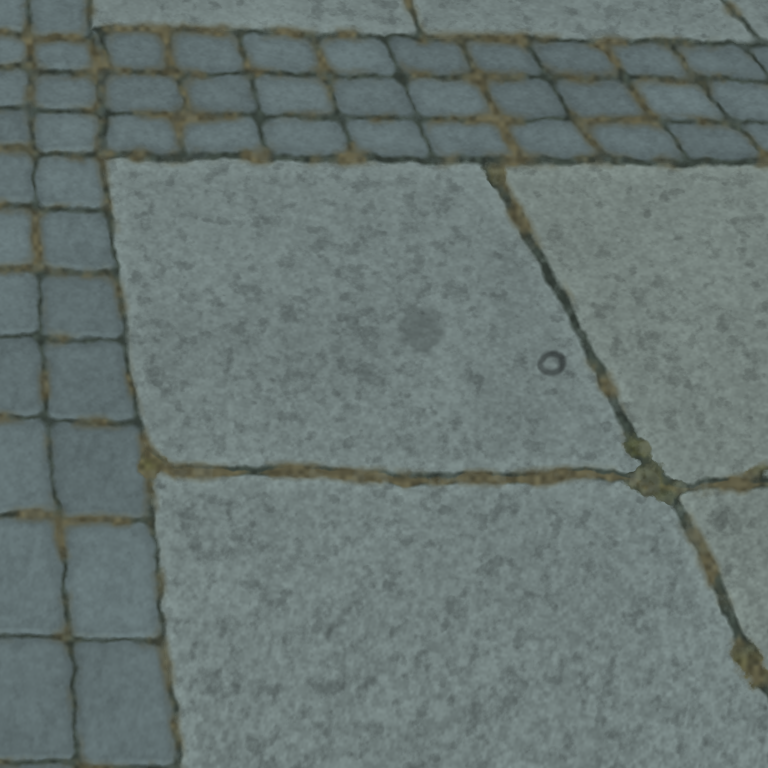
This texture is drawn by a WebGL 2 fragment shader. Its source:

```glsl
#version 300 es
precision highp float;
uniform vec2 u_resolution;
out vec4 outColor;

const vec3 SLAB = vec3(0.438, 0.489, 0.483);
const vec3 COBBLE = vec3(0.372, 0.428, 0.434);
const vec3 GAP = vec3(0.225, 0.262, 0.238);
const vec3 SOIL = vec3(0.355, 0.345, 0.265);
const vec3 MOSS = vec3(0.335, 0.350, 0.210);
const float GRAIN = 0.30;
const float WOBBLE = 0.011;
const float ROUNDING = 0.014;
const float STRIP_TOP = 0.961;
const float STRIP_BOTTOM = 0.796;
// Joint paths as (along, across) knots
const vec2 CURB[8] = vec2[8](vec2(0, 0.235), vec2(0.167, 0.215), vec2(0.297, 0.2), vec2(0.395, 0.193),
    vec2(0.505, 0.169), vec2(0.635, 0.154), vec2(0.753, 0.138), vec2(1, 0.117));
const vec2 MIDDLE[8] = vec2[8](vec2(0, 0.102), vec2(0.141, 0.094), vec2(0.271, 0.083), vec2(0.427, 0.065),
    vec2(0.557, 0.053), vec2(0.7, 0.047), vec2(0.805, 0.043), vec2(1, 0.036));
const vec2 DIAGONAL[8] = vec2[8](vec2(0, 1.05), vec2(0.154, 0.97), vec2(0.245, 0.931), vec2(0.336, 0.885),
    vec2(0.408, 0.833), vec2(0.557, 0.762), vec2(0.724, 0.67), vec2(0.785, 0.638));
const vec2 CROSS[8] = vec2[8](vec2(0.189, 0.414), vec2(0.228, 0.388), vec2(0.39, 0.391), vec2(0.52, 0.379),
    vec2(0.677, 0.382), vec2(0.781, 0.385), vec2(0.885, 0.369), vec2(1, 0.375));
const float ROWS[11] = float[11](0.954, 0.909, 0.857, 0.802, 0.729, 0.648, 0.56, 0.453, 0.326, 0.169, 0.004);
// Moss patches: centre and radius
const vec3 PATCHES[6] = vec3[6](vec3(0.85, 0.372, 0.05), vec3(0.973, 0.135, 0.045), vec3(1, 0.39, 0.035),
    vec3(0.195, 0.393, 0.024), vec3(0.642, 0.772, 0.022), vec3(0.83, 0.415, 0.035));

float hash(vec2 p) {
    vec3 q = fract(p.xyx * 0.1031);
    q += dot(q, q.yzx + 33.33);
    return fract((q.x + q.y) * q.z);
}
float noise(vec2 p) {
    vec2 i = floor(p), f = fract(p);
    f = f * f * (3.0 - 2.0 * f);
    return mix(mix(hash(i), hash(i + vec2(1, 0)), f.x),
               mix(hash(i + vec2(0, 1)), hash(i + 1.0), f.x), f.y);
}
float fbm(vec2 p) {
    float sum = 0.0, amp = 0.533;
    for (int i = 0; i < 4; i++, amp *= 0.5, p = p * 2.03 + 17.7) sum += amp * noise(p);
    return sum;
}
float follow(vec2 knots[8], float t) {
    float v = knots[0].y;
    for (int i = 1; i < 8; i++)
        v = mix(v, knots[i].y, clamp((t - knots[i - 1].x) / (knots[i].x - knots[i - 1].x), 0.0, 1.0));
    return v;
}
float smoothMin(float a, float b) {
    float h = max(ROUNDING - abs(a - b), 0.0) / ROUNDING;
    return min(a, b) - h * h * ROUNDING * 0.25;
}

void main() {
    vec2 p = gl_FragCoord.xy / u_resolution;
    vec2 q = p + WOBBLE * (vec2(fbm(p * 38.0), fbm(p * 38.0 + 91.0)) - 0.5);
    // Regions and distance to the nearest joint
    float curb = q.x - follow(CURB, q.y);
    float top = q.y - STRIP_TOP - 0.002 + 0.025 * (q.x - 0.13);
    float v = q.y + 0.012 * (q.x - 0.13), bottom = v - STRIP_BOTTOM;
    float border = abs(curb), side, width = 0.0032, lip = 0.0, soilBias = 0.0;
    vec2 cell = vec2(0);
    bool cobble = curb < 0.0 || (top < 0.0 && bottom > 0.0);
    if (curb < 0.0) {
        float mid = q.x - follow(MIDDLE, q.y), y = q.y + (mid < 0.0 ? -0.003 : 0.003), rowGap = 1.0;
        for (int i = 0; i < 11; i++) {
            float rise = y - ROWS[i];
            rowGap = min(rowGap, abs(rise));
            cell.y += step(rise, 0.0);
            lip += smoothstep(0.002, 0.006, rise) * smoothstep(0.014, 0.007, rise);
        }
        cell.x = step(0.0, mid);
        side = smoothMin(abs(mid), rowGap);
    } else if (cobble) {
        float t = (STRIP_TOP - v) / 0.055, stepX = 0.092 + 0.0055 * t;
        float k = (q.x - 0.130 - 0.003 * t) / stepX;
        k += 0.12 * (hash(vec2(floor(k + 0.5), floor(t))) - 0.5);
        cell = floor(vec2(k + 20.0, t));
        float rowGap = t < 0.5 ? 1.0 : abs(t - floor(t + 0.5)) * 0.055;
        side = smoothMin(abs(k - floor(k + 0.5)) * stepX * 0.93, rowGap);
    } else if (top > 0.0) {
        side = min(abs(q.x - 0.53 - 0.4 * (1.0 - q.y)), 0.72 * abs(q.x - 0.938 - (1.0 - q.y)));
    } else {
        float across = q.y - follow(CROSS, q.x), diagonal = q.x - follow(DIAGONAL, q.y);
        cell.x = step(0.0, diagonal);
        side = smoothMin(abs(across + 0.003) - 0.004, 0.87 * abs(diagonal) - 0.003);
        soilBias = 0.35 * smoothstep(0.002, -0.005, across) * smoothstep(0.02, 0.0, abs(across));
    }
    if (curb > 0.0) border = min(border, min(abs(top), abs(bottom)));
    float d = smoothMin(side, border);

    // Stone surface: broad mottling, grain and dark pits
    vec2 g = mat2(0.97, 0.24, -0.24, 0.97) * p * vec2(1.0, mix(0.75, 1.1, p.y));
    float broad = fbm(p * 9.0) - 0.5;
    float fine = 0.6 * noise(g * 135.0) + 0.4 * noise(g * 250.0 + 7.0) - 0.5;
    float pits = smoothstep(0.52, 0.78, fbm(g * 62.0 + 40.0));
    vec3 stone = cobble ? COBBLE : SLAB + 0.01 * cell.x * vec3(1.0, 0.5, -0.6);
    stone *= cobble ? (0.97 + 0.07 * hash(cell + 3.7) + 0.13 * lip) * mix(0.93, 1.02, smoothstep(0.003, 0.02, d))
                    : mix(1.06, 1.0, smoothstep(0.005, 0.035, d));
    stone *= 1.0 + GRAIN * (cobble ? 0.45 : mix(1.0, 0.5, p.y)) * fine + 0.13 * broad - (cobble ? 0.05 : 0.13) * pits;

    // Stain, broken ring and scratch on the slabs
    float ragged = 0.014 * (noise(p * 90.0) - 0.5);
    stone *= 1.0 - 0.17 * smoothstep(0.036, 0.020, length(q - vec2(0.547, 0.57)) + ragged);
    float ring = abs(length((q - vec2(0.72, 0.527)) * vec2(1, 1.25)) - 0.015);
    stone *= 1.0 - (0.25 + 0.25 * noise(p * 75.0)) * smoothstep(0.008, 0.001, ring);
    vec2 a = q - vec2(0.425, 0.17), b = vec2(0.045, 0.07);
    float along = clamp(dot(a, b) / dot(b, b), 0.0, 1.0);
    stone *= 1.0 - 0.2 * (1.0 - along) * smoothstep(0.009, 0.0, length(a - b * along));

    // Joint filling, widened by moss and blurred into the stone
    float patchy = fbm(p * 24.0 + 50.0), ragging = fbm(p * 60.0), moss = 0.0;
    for (int i = 0; i < 6; i++) {
        float r = length(p - PATCHES[i].xy) / PATCHES[i].z;
        moss = max(moss, 1.0 - smoothstep(0.1, 1.0, r + 1.4 * (ragging - 0.45)));
    }
    width += 0.006 * (patchy - 0.45) + 0.014 * moss;
    float dirt = smoothstep(0.42, 0.72, patchy + soilBias);
    vec3 filling = mix(mix(GAP, SOIL, dirt), mix(MOSS, SOIL, noise(p * 45.0)), 0.75 * moss);
    filling *= 0.78 + 0.42 * noise(p * 130.0);
    float soft = max(0.0032, 1.0 / u_resolution.y);
    float joint = (0.72 + 0.28 * smoothstep(0.3, 0.55, ragging)) * (1.0 - smoothstep(width - soft, width + soft, d));
    float fringe = 0.45 * smoothstep(0.35, 0.65, patchy) * (1.0 - smoothstep(width, width + 0.009, d));
    outColor = vec4(mix(mix(stone, SOIL, fringe), filling, joint), 1.0);
}
```
